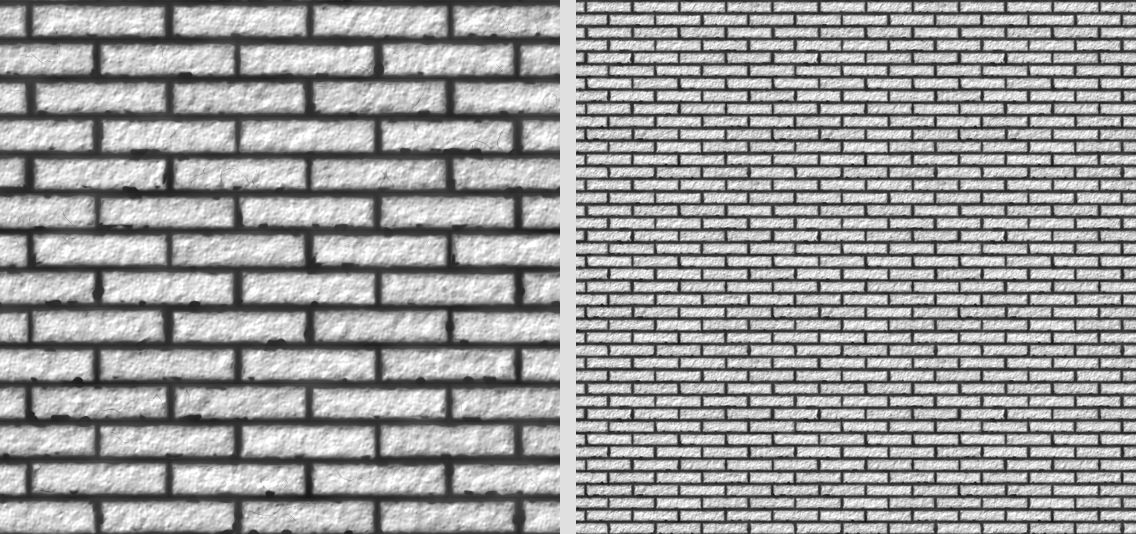
Left: one tile. Right: repeated 3 by 3.
This texture map is drawn by a Shadertoy shader. Its source:

```glsl
// Grey running-bond brick wall, 4 bricks by 14 courses, with soft dark joints.
// Rounded-box distances shade each brick; wrapped cellular noise roughens the
// edges and adds relief, chips and cracks. Everything tiles on both axes.

const vec2  BRICKS       = vec2(4.0, 14.0);   // repeats across and down
const float CELL_ASPECT  = 3.67;              // cell width / course height
const vec2  HALF_SIZE    = vec2(1.745, 0.405);// brick half extents, in courses
const float CORNER       = 0.07;
const float COURSE_SHIFT = 0.06;              // vertical phase of the courses
const vec2  JOINT_PHASE  = vec2(0.70, 0.21);  // even and odd course joints
const vec2  PLACE_JITTER = vec2(0.07, 0.035);
const vec2  SIZE_JITTER  = vec2(0.05, 0.025);
const float TILT         = 0.016;

const vec2  GRAIN        = vec2(15.0, 14.0);  // noise cells over the tile
const vec2  LIGHT_STEP   = vec2(-0.014, 0.018);
const float RELIEF       = 2.6;

const float FACE_TONE    = 0.86;
const float EDGE_TONE    = 0.33;
const float JOINT_TONE   = 0.17;
const float FACE_FALLOFF = 0.085;
const float JOINT_FALLOFF = 0.035;
const float TONE_JITTER  = 0.07;

vec3 hash3(vec2 p) {
    vec3 q = fract(p.xyx * vec3(0.1031, 0.1030, 0.0973));
    q += dot(q, q.yxz + 33.33);
    return fract((q.xxy + q.yzz) * q.zyx);
}

// Signed cellular noise: soft random bumps, one per cell, wrapping over the tile
float bumps(vec2 uv, float scale, float seed) {
    vec2 period = GRAIN * scale;
    vec2 p = uv * period;
    vec2 cell = floor(p);
    float sum = 0.0;
    for (int y = -1; y <= 1; y++)
    for (int x = -1; x <= 1; x++) {
        vec2 c = cell + vec2(x, y);
        vec3 h = hash3(mod(c, period) + seed);
        vec2 r = c + h.xy - p;
        float k = max(0.0, 1.0 - dot(r, r));
        sum += (2.0 * h.z - 1.0) * k * k * k;
    }
    return sum;
}

float surfaceHeight(vec2 uv) {
    float height = 0.0;
    float scale = 3.0;
    for (int i = 0; i < 3; i++) {
        height += bumps(uv, scale, 17.0 * float(i)) / scale;
        scale *= 2.0;
    }
    return height;
}

float roundedBox(vec2 p, vec2 halfSize) {
    vec2 q = abs(p) - halfSize + CORNER;
    return length(max(q, 0.0)) + min(max(q.x, q.y), 0.0) - CORNER;
}

void mainImage(out vec4 fragColor, in vec2 fragCoord) {
    vec2 uv = fragCoord / iResolution.xy;

    // Running-bond layout
    vec2 grid = uv * BRICKS + vec2(0.0, COURSE_SHIFT);
    float course = floor(grid.y);
    grid.x -= mod(course, 2.0) < 0.5 ? JOINT_PHASE.x : JOINT_PHASE.y;
    vec2 id = mod(floor(grid), BRICKS);
    vec3 place = hash3(id + 71.0);
    vec3 trait = hash3(id + 137.0);

    // Brick outline, slightly shifted, tilted and worn
    vec2 p = (fract(grid) - 0.5) * vec2(CELL_ASPECT, 1.0);
    p += (place.xy - 0.5) * PLACE_JITTER;
    p.y += p.x * (place.z - 0.5) * TILT;
    float d = roundedBox(p, HALF_SIZE + (trait.xy - 0.5) * SIZE_JITTER);
    float broad = bumps(uv, 2.0, 211.0);
    float rough = bumps(uv, 7.0, 307.0);
    d += 0.020 * broad + 0.022 * rough;

    // Chips bite in near the rim, mostly along the lower edge
    float rim = smoothstep(-0.16, 0.0, d);
    float lower = mix(0.35, 1.0, smoothstep(0.1, -0.2, p.y));
    float chip = smoothstep(0.25, 0.7, bumps(uv, 3.0, 401.0) + 0.15 * rough);
    d += 0.12 * chip * rim * lower * (0.4 + trait.z);

    // Brick face: bright centre, soft rim, side-lit relief
    float depth = max(-d, 0.0);
    float relief = surfaceHeight(uv) - surfaceHeight(uv + LIGHT_STEP * BRICKS.y / GRAIN / 14.0);
    float face = mix(FACE_TONE, EDGE_TONE, exp(-depth / FACE_FALLOFF));
    float inside = smoothstep(0.0, 0.08, depth);
    face += inside * (RELIEF * relief + 0.03 * broad + TONE_JITTER * (place.z - 0.5));

    // Sparse short cracks
    vec2 bend = 0.003 * vec2(rough, -rough);
    float line = smoothstep(0.05, 0.0, abs(bumps(uv + bend, 2.0, 503.0)));
    float patchy = smoothstep(0.25, 0.6, bumps(uv, 1.0, 601.0));
    face -= 0.16 * line * patchy * inside;

    // Joint: darkest in the middle, blotched, shadowed under the bricks
    float gap = max(d, 0.0);
    float joint = mix(JOINT_TONE, EDGE_TONE, exp(-gap / JOINT_FALLOFF));
    float settled = smoothstep(0.0, 0.05, gap);
    joint += settled * (0.05 * bumps(uv, 1.0, 701.0) + 0.02 * rough);
    joint += 0.025 * settled * smoothstep(-0.45, 0.45, p.y);

    float tone = mix(face, joint, smoothstep(-0.008, 0.008, d));
    fragColor = vec4(vec3(clamp(tone, 0.0, 1.0)), 1.0);
}
```
